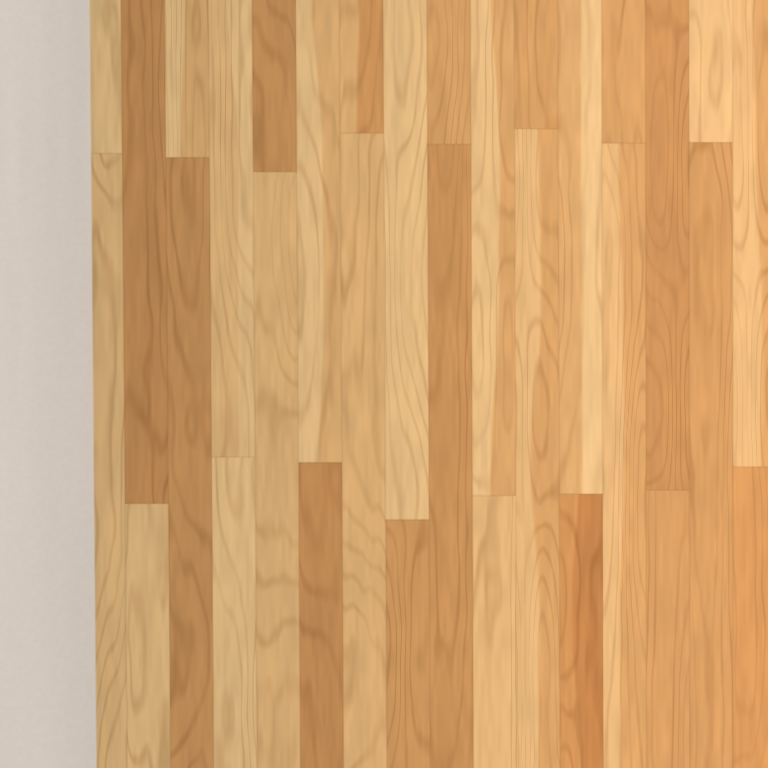
Reproduce this texture procedurally as a WebGL 2 fragment shader.

```glsl
#version 300 es
precision highp float;
precision highp int;
// Staggered light-oak strip flooring beside a pale plaster wall edge.

uniform vec2 u_resolution;
out vec4 fragColor;

// Layout, in canvas widths
const float STRIP_WIDTH = 0.0569;
const float FIRST_SEAM = 0.1005;
const float BOARD_LENGTH = 0.92;
const float EVEN_JOINT = 0.795;
const float ODD_JOINT = 0.365;
const float JOINT_JITTER = 0.085;
const float WALL_EDGE = 0.117;
const float LEAN = 0.010;
const float SOFTNESS = 0.0012;

// Strength of the wood figure
const float RING_COUNT = 6.5;
const float RING_DEPTH = 0.12;
const float FIBRE_DEPTH = 0.055;
const float SEAM_DEPTH = 0.05;
const float SAPWOOD_CHANCE = 0.28;

// Colours
const vec3 DARK_OAK = vec3(0.765, 0.555, 0.345);
const vec3 MID_OAK = vec3(0.835, 0.640, 0.415);
const vec3 PALE_OAK = vec3(0.895, 0.745, 0.530);
const vec3 RED_TINT = vec3(0.97, 0.92, 0.87);
const vec3 PLASTER = vec3(0.815, 0.775, 0.735);
const vec3 SHADE_LIGHT = vec3(0.91, 0.91, 0.90);
const vec3 WARM_LIGHT = vec3(1.10, 1.07, 1.05);

// Integer hash of a lattice cell, 0 to 1
float hash(vec2 cell) {
    uvec2 q = uvec2(ivec2(cell)) * uvec2(1597334677u, 3812015801u);
    uint n = (q.x ^ q.y) * 1597334677u;
    n = (n ^ (n >> 15)) * 2246822519u;
    n ^= n >> 13;
    return float(n >> 8) / 16777216.0;
}

float noise(vec2 p) {
    vec2 i = floor(p);
    vec2 f = p - i;
    f = f * f * (3.0 - 2.0 * f);
    return mix(mix(hash(i), hash(i + vec2(1, 0)), f.x),
               mix(hash(i + vec2(0, 1)), hash(i + vec2(1, 1)), f.x), f.y);
}

vec3 oakTone(float t) {
    return mix(mix(DARK_OAK, MID_OAK, smoothstep(0.0, 0.55, t)),
               PALE_OAK, smoothstep(0.5, 0.95, t));
}

// One board: p.x runs 0 to 1 across it, p.y is canvas height
vec3 boardColor(vec2 id, vec2 p) {
    float tone = hash(id + vec2(11, 43));
    float lean = hash(id + vec2(71, 5)) - 0.5;
    vec2 offset = 60.0 * vec2(hash(id + vec2(29, 17)), hash(id + vec2(3, 91)));

    // Paler sapwood along one side of some boards
    float wander = noise(vec2(p.y * 5.0, offset.x)) - 0.5;
    float side = sign(lean) * (p.x - 0.5 + 0.45 * wander);
    float hasSapwood = step(hash(id + vec2(53, 37)), SAPWOOD_CHANCE);
    tone += 0.35 * hasSapwood * smoothstep(-0.04, 0.08, side);
    vec3 color = oakTone(tone);
    color *= mix(vec3(1.0), RED_TINT, step(0.87, hash(id + vec2(19, 61))));

    // Growth rings: thin dark contours of a stretched field
    float rings = RING_COUNT * noise(vec2(p.x * 1.3, p.y * 3.2) + offset)
                + 0.45 * noise(vec2(p.x * 5.0, p.y * 19.0) + offset)
                + 5.0 * lean * p.x;
    float line = smoothstep(0.55, 1.0, abs(2.0 * fract(rings) - 1.0));
    float strength = 0.25 + 0.75 * noise(vec2(p.x * 2.0, p.y * 7.0) + offset.yx);
    color *= 1.0 - RING_DEPTH * line * strength * vec3(0.75, 1.0, 1.25);

    // Fine fibres and soft mottling
    float fibre = noise(vec2(p.x * 13.0, p.y * 32.0) + offset) - 0.5;
    float mottle = noise(vec2(p.x * 3.0, p.y * 12.0) + offset.yx) - 0.5;
    return color * (1.0 + FIBRE_DEPTH * (fibre + 0.8 * mottle));
}

// One column of boards, blended across its nearest end joint
vec3 stripColor(float column, float x, float y, float soft) {
    float joint = mod(column, 2.0) < 0.5 ? EVEN_JOINT : ODD_JOINT;
    joint += JOINT_JITTER * (hash(vec2(column, 101.0)) - 0.5);
    float along = (y - joint) / BOARD_LENGTH;
    float nearest = floor(along + 0.5);
    float gap = (along - nearest) * BOARD_LENGTH;
    vec2 p = vec2(x - column, y);
    vec3 color = mix(boardColor(vec2(column, nearest - 1.0), p),
                     boardColor(vec2(column, nearest), p),
                     smoothstep(-soft, soft, gap));
    return color * (1.0 - SEAM_DEPTH * smoothstep(2.0 * soft, 0.0, abs(gap)));
}

void main() {
    vec2 uv = gl_FragCoord.xy / u_resolution;
    float soft = max(SOFTNESS, 0.75 / min(u_resolution.x, u_resolution.y));

    // Seams lean slightly, most of all beside the wall
    float x = uv.x - LEAN * (1.0 - uv.y) * (1.0 - uv.x);
    float across = (x - FIRST_SEAM) / STRIP_WIDTH;
    float seam = floor(across + 0.5);
    float gap = (across - seam) * STRIP_WIDTH;
    vec3 wood = mix(stripColor(seam - 1.0, across, uv.y, soft),
                    stripColor(seam, across, uv.y, soft),
                    smoothstep(-soft, soft, gap));
    wood *= 1.0 - SEAM_DEPTH * smoothstep(2.0 * soft, 0.0, abs(gap));

    // Warm light from the right, soft shade by the wall
    wood *= mix(SHADE_LIGHT, WARM_LIGHT, smoothstep(0.1, 1.0, uv.x));
    wood *= 1.0 - 0.06 * exp(-max(x - WALL_EDGE, 0.0) / 0.012);

    // Plaster with faint streaks and grain
    float streak = noise(vec2(uv.x * 60.0, uv.y * 5.0)) - 0.5;
    float speck = noise(uv * 230.0) - 0.5;
    vec3 wall = PLASTER * (1.0 + 0.015 * streak + 0.015 * speck);
    wall *= 1.02 - 0.04 * smoothstep(0.0, WALL_EDGE, x);

    float onFloor = smoothstep(-1.5 * soft, 1.5 * soft, x - WALL_EDGE);
    fragColor = vec4(mix(wall, wood, onFloor), 1.0);
}
```
